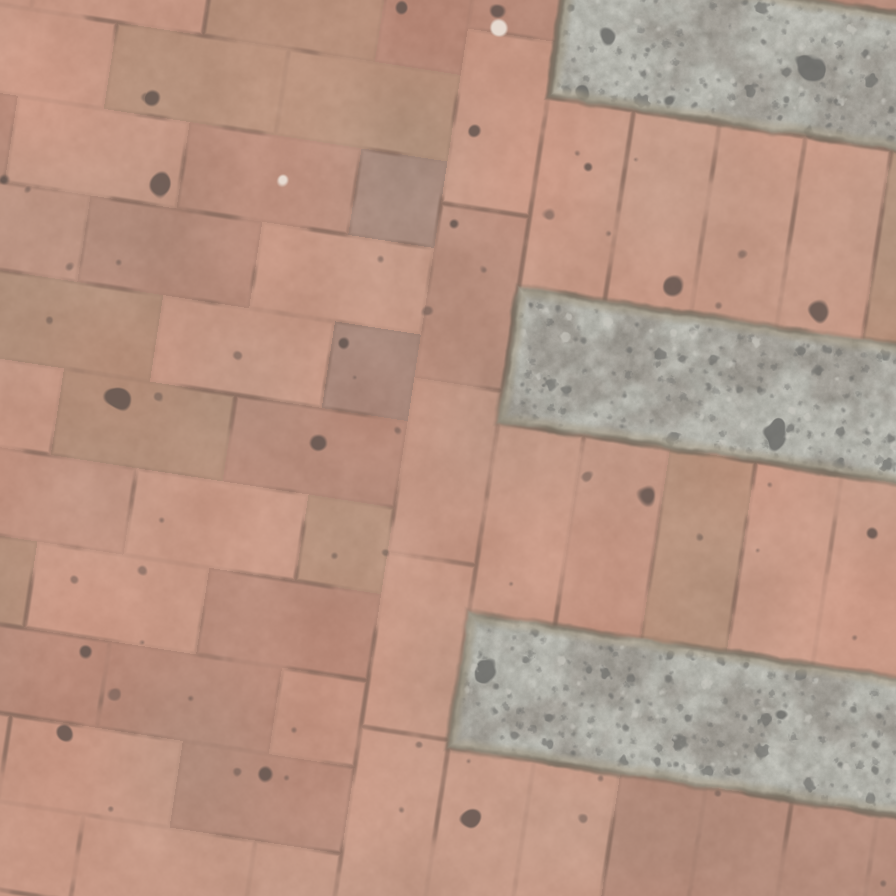
Reproduce this texture procedurally as a WebGL 1 fragment shader.

```glsl
precision highp float;
uniform vec2 u_resolution;

const float TILT = 0.152;
const float PERIOD = 0.367;     // stone bar spacing
const float BAR = 0.152;        // stone bar height
const float COLUMN = 0.1;       // width of the border column
const vec2 BRICK = vec2(0.194, 0.0977);

float hash(vec2 p) {
  return fract(sin(dot(p, vec2(127.1, 311.7))) * 4375.54);
}

float noise(vec2 p) {
  vec2 i = floor(p), f = fract(p);
  f = f * f * (3.0 - 2.0 * f);
  return mix(mix(hash(i), hash(i + vec2(1.0, 0.0)), f.x),
             mix(hash(i + vec2(0.0, 1.0)), hash(i + 1.0), f.x), f.y);
}

float fbm(vec2 p) {
  float sum = 0.0, amp = 0.5;
  for (int i = 0; i < 4; i++) {
    sum += amp * noise(p);
    p = p * 2.03 + 17.3;
    amp *= 0.5;
  }
  return sum / 0.9375;
}

// Irregular spots, at most one in each grid cell
float spots(vec2 p, float scale, float density, vec2 radii, float seed) {
  vec2 g = p * scale + seed;
  vec2 id = floor(g);
  vec2 center = 0.3 + 0.4 * vec2(hash(id + 3.1), hash(id + 8.7));
  float size = hash(id + 5.3);
  float r = mix(radii.x, radii.y, size * size);
  float d = length(fract(g) - center) + r * 0.9 * (noise(g * 7.0) - 0.5);
  float blur = 0.0022 * scale;
  return step(hash(id + 1.9), density) * (1.0 - smoothstep(r - blur, r + blur, d));
}

// Cell index in xy, distance to the nearest cell edge in z
vec3 brickCell(vec2 p, vec2 size) {
  vec2 id = floor(p / size);
  vec2 f = p - id * size;
  vec2 e = min(f, size - f);
  return vec3(id, min(e.x, e.y));
}

vec3 brickColor(vec2 id, vec2 p, float weathered) {
  vec3 color = mix(vec3(0.71, 0.545, 0.48), vec3(0.775, 0.6, 0.527),
                   smoothstep(0.1, 0.55, hash(id)));
  color = mix(color, vec3(0.69, 0.56, 0.475), 0.75 * step(0.87, hash(id + 4.4)));
  color = mix(color, vec3(0.63, 0.52, 0.475), 0.8 * weathered);
  color += 0.075 * (fbm(p * 13.0) - 0.5) + 0.04 * (fbm(p * 95.0) - 0.5);
  return color + vec3(0.03, -0.012, -0.016) * (noise(p * 7.0) - 0.5);
}

vec3 paving(vec2 p, float aa) {
  vec3 cell;
  float weathered = 0.0;
  if (p.x < -COLUMN) {
    // Running bond
    vec2 b = vec2(-p.x - COLUMN, p.y - 0.0143);
    float row = floor(b.y / BRICK.y);
    float odd = mod(row, 2.0);
    cell = brickCell(b + vec2(0.5 * BRICK.x * odd, 0.0), BRICK);
    weathered = odd * step(cell.x, 0.5) * step(row, 0.0) * step(-4.0, row);
    cell.z = min(cell.z, b.x);
  } else if (p.x < 0.0) {
    // Border column
    cell = brickCell(p + vec2(COLUMN, 0.035), vec2(COLUMN, 0.197));
    cell.xy += vec2(60.0, 13.0);
  } else {
    // Upright bricks between the bars
    cell = brickCell(vec2(p.x, mod(p.y, PERIOD)), vec2(0.097, PERIOD));
    cell.xy += vec2(90.0, 7.0 * floor(p.y / PERIOD));
  }
  vec3 color = brickColor(cell.xy, p, weathered);
  float seam = 1.0 - smoothstep(0.0005, 0.0035 + aa, cell.z);
  float broken = mix(0.12, 0.8, smoothstep(0.4, 0.75, fbm(p * 18.0 + 5.0)));
  color = mix(color, vec3(0.52, 0.41, 0.36), seam * broken);
  float dirt = max(spots(p, 8.0, 0.28, vec2(0.04, 0.12), 2.0),
                   0.6 * spots(p, 15.0, 0.22, vec2(0.03, 0.09), 31.0));
  color = mix(color, vec3(0.37, 0.32, 0.3), 0.8 * dirt);
  return mix(color, vec3(0.9, 0.85, 0.81), spots(p, 6.0, 0.06, vec2(0.04, 0.06), 70.0));
}

vec3 stone(vec2 p, float depth) {
  vec3 color = mix(vec3(0.62, 0.605, 0.575), vec3(0.705, 0.705, 0.675),
                   smoothstep(0.3, 0.65, fbm(p * 22.0)));
  color += 0.16 * (fbm(p * 110.0) - 0.5);
  float pits = max(spots(p, 12.0, 0.3, vec2(0.06, 0.19), 11.0),
                   0.75 * spots(p, 33.0, 0.45, vec2(0.08, 0.24), 47.0));
  pits = max(pits, 0.5 * spots(p, 62.0, 0.4, vec2(0.12, 0.28), 5.0));
  color = mix(color, vec3(0.4, 0.4, 0.39), 0.8 * pits);
  color = mix(color, vec3(0.8, 0.79, 0.76), 0.6 * spots(p, 42.0, 0.25, vec2(0.08, 0.22), 83.0));
  // Sandy rim
  float rim = 1.0 - smoothstep(0.004, 0.016, depth);
  vec3 sand = mix(vec3(0.54, 0.51, 0.44), vec3(0.75, 0.71, 0.64), fbm(p * 45.0));
  return mix(color, sand, 0.75 * rim);
}

void main() {
  vec2 uv = gl_FragCoord.xy / u_resolution;
  float aa = 1.0 / min(u_resolution.x, u_resolution.y);
  // Tilted frame: x along the bars, y downwards
  vec2 d = vec2(uv.x - 0.556, 0.529 - uv.y);
  float c = cos(TILT), s = sin(TILT);
  vec2 p = vec2(c * d.x + s * d.y, c * d.y - s * d.x);

  float y = mod(p.y + 0.5 * (BAR + PERIOD), PERIOD) - 0.5 * PERIOD;
  float edge = max(abs(y) - 0.5 * BAR, -p.x) + 0.006 * (fbm(p * 40.0) - 0.5);
  vec3 color = mix(stone(p, -edge), paving(p, aa), smoothstep(-0.0015 - aa, 0.0015 + aa, edge));
  // Dark joint around each bar
  float joint = 1.0 - smoothstep(0.001, 0.005 + aa, abs(edge));
  color = mix(color, vec3(0.45, 0.41, 0.36), joint * mix(0.2, 0.85, noise(p * 32.0)));
  gl_FragColor = vec4(color, 1.0);
}
```
